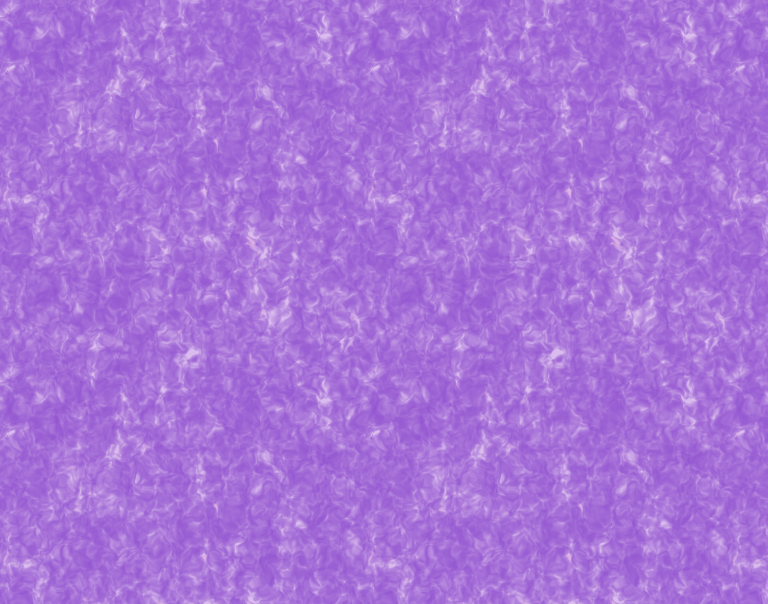
This texture is drawn by a WebGL 2 fragment shader. Its source:

```glsl
#version 300 es
precision highp float;

uniform vec2 u_resolution;
out vec4 fragColor;

#define TILE 0.604                  // side of one repeat, in canvas heights
#define DEEP vec3(0.56, 0.31, 0.81)
#define PALE vec3(0.82, 0.69, 0.915)
#define PINK vec3(0.88, 0.66, 0.87)
#define MEDIAN 0.36                 // middle tone between DEEP and PALE
#define CONTRAST 0.48
#define VEIN_DEPTH 0.75
#define PATCHES 14
#define BLOOM vec2(0.877, 0.075)    // brightest patch inside the tile

const float TAU = 6.2831853;

float hash(vec2 cell, float seed) {
    uvec3 q = uvec3(ivec3(cell, seed)) * uvec3(1597334673u, 3812015801u, 2798796415u);
    uint n = q.x ^ q.y ^ q.z;
    n = (n ^ (n >> 15)) * 2246822519u;
    n = (n ^ (n >> 13)) * 3266489917u;
    return float((n ^ (n >> 16)) >> 8) / 16777216.0;
}

float slope(vec2 cell, vec2 offset, vec2 period, float seed) {
    float angle = TAU * hash(mod(cell, period), seed);
    return dot(vec2(cos(angle), sin(angle)), offset);
}

// Gradient noise that wraps once per tile
float noise(vec2 p, vec2 period, float seed) {
    p *= period;
    vec2 i = floor(p), f = p - i;
    vec2 w = f * f * f * (f * (f * 6.0 - 15.0) + 10.0);
    vec2 e = vec2(1.0, 0.0);
    float low = mix(slope(i, f, period, seed), slope(i + e, f - e, period, seed), w.x);
    float high = mix(slope(i + e.yx, f - e.yx, period, seed),
                     slope(i + 1.0, f - 1.0, period, seed), w.x);
    return mix(low, high, w.y);
}

vec2 warp(vec2 p, vec2 period, float seed) {
    return vec2(noise(p, period, seed), noise(p, period, seed + 1.0));
}

// Soft round patch, repeated with the tile
float patchGlow(vec2 p, vec2 centre, vec2 radius) {
    vec2 d = (fract(p - centre + 0.5) - 0.5) / radius;
    return exp(-dot(d, d));
}

// Sponged blotches, from broad clouds down to fine grain
float sponge(vec2 p) {
    float g = 1.0 * noise(p, vec2(5.0, 4.0), 1.0);
    g += 1.1 * noise(p, vec2(13.0, 10.0), 2.0);
    g += 1.5 * noise(p, vec2(25.0, 19.0), 3.0);
    g += 1.6 * noise(p, vec2(44.0, 37.0), 4.0);
    g += 1.2 * noise(p, vec2(76.0, 70.0), 5.0);
    g += 0.7 * noise(p, vec2(118.0), 6.0);
    return 1.25 * g;
}

// Thin dark threads and clots that come and go
float veins(vec2 p) {
    float thread = 1.0 - smoothstep(0.02, 0.12, abs(noise(p, vec2(23.0, 17.0), 11.0)));
    float clot = smoothstep(0.15, 0.42, noise(p, vec2(52.0, 48.0), 12.0));
    float presence = smoothstep(-0.1, 0.3, noise(p, vec2(10.0, 9.0), 13.0));
    return max(thread * presence, 0.8 * clot);
}

void main() {
    // Tile coordinates, counted from the upper left corner
    vec2 p = vec2(gl_FragCoord.x, u_resolution.y - gl_FragCoord.y) / (u_resolution.y * TILE);

    // Ragged outlines
    vec2 q = p + 0.022 * warp(p, vec2(17.0, 15.0), 21.0)
               + 0.009 * warp(p, vec2(47.0), 23.0);

    // Worn pale patches scattered over the tile
    float glow = 1.5 * patchGlow(q, BLOOM, vec2(0.045, 0.055));
    for (int k = 0; k < PATCHES; k++) {
        vec2 id = vec2(float(k), 3.0);
        vec2 centre = vec2(hash(id, 31.0), hash(id, 32.0));
        float size = mix(0.022, 0.055, hash(id, 33.0));
        glow += 0.85 * patchGlow(q, centre, size * vec2(0.85, 1.25));
    }
    float breakup = clamp(0.75 + 1.8 * noise(q, vec2(36.0, 31.0), 34.0), 0.0, 1.5);

    float g = sponge(q) + glow * breakup - VEIN_DEPTH * veins(q);
    float tone = min(MEDIAN * exp(CONTRAST * g), 1.12);
    vec3 colour = mix(DEEP, PALE, tone);

    // Rare pink flecks in the palest places
    float fleck = smoothstep(0.22, 0.42, noise(q, vec2(31.0, 29.0), 41.0));
    colour = mix(colour, PINK, 0.6 * fleck * smoothstep(0.55, 0.95, tone));

    fragColor = vec4(colour, 1.0);
}
```
